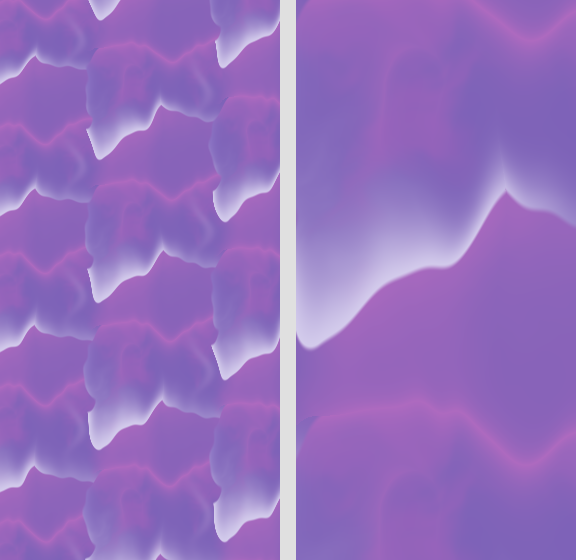
Left: the whole. Right: its middle third, enlarged.
This pattern is drawn by a Shadertoy shader. Its source:

```glsl
float hash(vec2 p) {
    return fract(sin(dot(p, vec2(127.1, 311.7))) * 4375.85);
}

float noise(vec2 p) {
    vec2 i = floor(p), f = fract(p);
    f = f * f * (3.0 - 2.0 * f);
    return mix(mix(hash(i), hash(i + vec2(1, 0)), f.x),
               mix(hash(i + vec2(0, 1)), hash(i + 1.0), f.x), f.y);
}

float fbm(vec2 p) {
    float sum = 0.0, amp = 0.5;
    for (int i = 0; i < 4; i++) {
        sum += amp * noise(p);
        p = mat2(1.6, 1.2, -1.2, 1.6) * p + 3.7;
        amp *= 0.5;
    }
    return sum;
}

float bump(float x, float center, float width) {
    float d = (x - center) / width;
    return exp(-d * d);
}

// Height of the pink ridge that crowns each cloud
float ridgeLine(float u) {
    return 0.13 * bump(u, 0.68, 0.13) - 0.06 * smoothstep(0.82, 1.06, u)
         + 0.035 * bump(u, 0.0, 0.1) + 0.009 * sin(u * 34.0 + 2.0 * sin(u * 15.0));
}

// Lower rim of the bright mist: round lobe, slope, pointed peak, shoulder
float mistLine(float u, float row) {
    float slope = 0.84 * (0.59 - u) + 0.07 * bump(u, 0.45, 0.08);
    float lobe = 20.0 * pow(max(0.12 - u, 0.0), 2.0);
    float shoulder = 0.13 * (1.0 - exp(-7.0 * max(u - 0.59, 0.0)));
    float line = 0.43 + (u < 0.59 ? slope - lobe : shoulder);
    return line + 0.007 * sin(u * 42.0) + row * mix(0.02, 0.05, smoothstep(0.0, 0.6, u));
}

// Colour of one column, with its coverage in alpha
vec4 cloudColumn(vec2 p, float c) {
    vec3 blue = vec3(0.49, 0.385, 0.72), violet = vec3(0.575, 0.385, 0.73);
    vec3 pink = vec3(0.68, 0.415, 0.75), pale = vec3(0.83, 0.80, 0.925);

    // Rows widen downwards and from column to column
    float u = (p.x - 0.312 - 0.45 * c) / 0.45;
    float pitch = 0.483 + c * (0.048 + 0.004 * c);
    float drop = p.y - 0.161 - c * (0.17 + 0.0143 * c);
    float n = (sqrt(pitch * pitch + 0.026 * drop) - pitch) / 0.013;

    float height = n - ridgeLine(u);
    float row = floor(height), v = height - row;
    float y = n - row;
    float below = y - mistLine(u, row);
    vec2 q = vec2(u, y);
    float swirl = fbm(q * 3.5 + 1.5 * fbm(q * 3.0 + 5.0));

    // Cloud with a curl, a wisp and mist gathering at its rim
    vec3 cloud = mix(blue, violet, smoothstep(0.35, 0.7, swirl));
    vec2 k = q - vec2(0.36, 0.24) + 0.05 * (swirl - 0.5);
    float arch = k.y < 0.0 ? length(k) - 0.085 : abs(k.x) - 0.085 + 0.12 * k.y;
    float curl = exp(-abs(arch) * (arch > 0.0 ? 16.0 : 45.0));
    cloud = mix(cloud, pink, 0.55 * curl * smoothstep(0.25, 0.02, k.y) * smoothstep(0.2, -0.1, k.x));
    float wisp = bump(u + 0.06 * sin(y * 14.0), 0.9, 0.045) * bump(y, 0.3, 0.17);
    cloud = mix(cloud, vec3(0.62, 0.5, 0.78), 0.55 * wisp);
    float reach = mix(0.17, 0.055, smoothstep(0.1, 0.55, u)) * (1.0 + 0.22 * max(row, 0.0));
    float strength = mix(1.0, 0.35, smoothstep(0.5, 0.8, u));
    float depth = max(-below, 0.0) / reach * (0.7 + 0.7 * swirl);
    cloud = mix(cloud, pale, strength * exp(-depth * sqrt(depth + 0.05)));
    cloud = mix(cloud, vec3(0.56, 0.48, 0.79), 0.5 * exp(-max(u, 0.0) * 22.0) * smoothstep(0.5, 0.2, v));
    cloud = mix(cloud, pink, exp(-v * 17.0));

    // Magenta body hanging under the rim
    float glow = exp(-max(below, 0.0) * 3.6) * mix(1.0, 0.5, smoothstep(0.45, 0.95, u));
    vec3 body = mix(blue, pink, clamp(glow * (0.65 + 0.6 * swirl), 0.0, 1.0));
    body = mix(body, violet, 0.35 * smoothstep(0.5, 1.0, v));
    body = mix(body, pink, exp((v - 1.0) * 28.0));

    // Crisp left side on the cloud, soft blend on the body
    float under = smoothstep(-0.009, 0.009, below);
    float side = u + 0.02 - 0.13 * exp(-v * 14.0) - 0.07 * bump(v, 0.5, 0.07)
               - 0.008 * sin(v * 38.0);
    float cover = mix(smoothstep(-0.01, 0.012, side), smoothstep(0.0, 0.24, side), under);
    return vec4(mix(cloud, body, under), cover);
}

void mainImage(out vec4 fragColor, in vec2 fragCoord) {
    vec2 p = fragCoord / iResolution.xy;
    p = vec2(p.x, 2.0 - 2.0 * p.y);
    p += 0.006 * vec2(sin(p.y * 27.0 + p.x * 9.0), sin(p.x * 31.0));

    // Each column overlaps the one to its left
    vec3 color = cloudColumn(p, -1.0).rgb;
    for (float c = 0.0; c < 2.0; c++) {
        vec4 layer = cloudColumn(p, c);
        color = mix(color, layer.rgb, layer.a);
    }
    fragColor = vec4(color, 1.0);
}
```
